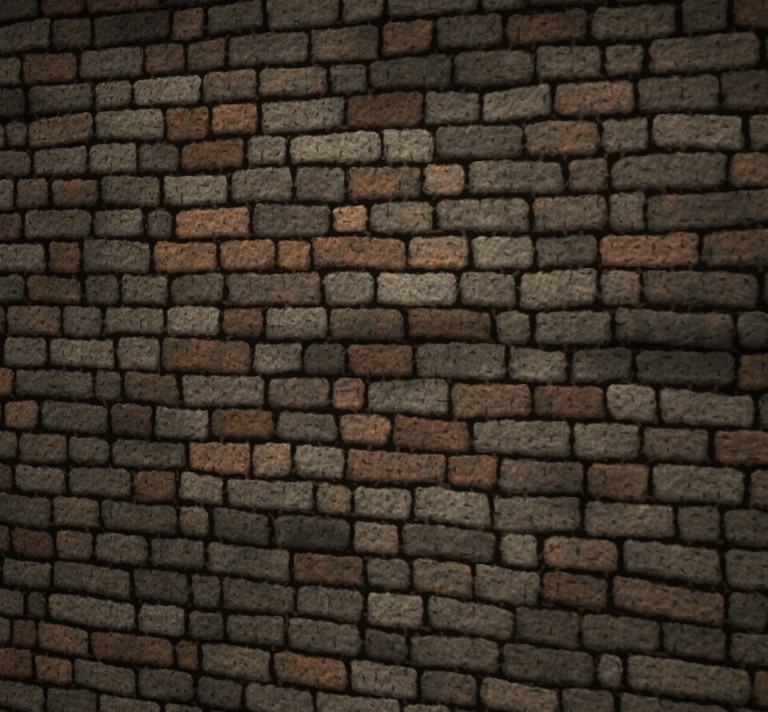
This texture is drawn by a Shadertoy shader. Its source:

```glsl
float hash(vec2 p) {
    vec3 q = fract(vec3(p.xyx) * 0.1031);
    q += dot(q, q.yzx + 33.33);
    return fract((q.x + q.y) * q.z);
}

float cornerSlope(vec2 cell, vec2 offset) {
    float angle = 6.2832 * hash(cell + 57.0);
    return dot(vec2(cos(angle), sin(angle)), offset);
}

// Gradient noise, roughly -0.7 to 0.7
float noise(vec2 p) {
    vec2 i = floor(p), f = fract(p);
    vec2 s = f * f * f * (f * (f * 6.0 - 15.0) + 10.0);
    vec2 e = vec2(1, 0);
    return mix(mix(cornerSlope(i, f), cornerSlope(i + e, f - e), s.x),
               mix(cornerSlope(i + e.yx, f - e.yx), cornerSlope(i + 1.0, f - 1.0), s.x), s.y);
}

float fbm(vec2 p) {
    float sum = 0.0, gain = 1.0;
    for (int k = 0; k < 4; k++) {
        sum += gain * noise(p);
        p = mat2(1.6, 1.2, -1.2, 1.6) * p + 7.3;
        gain *= 0.55;
    }
    return sum;
}

// Irregular vertical joint number i of a course
float joint(float i, float course) {
    return i + 0.66 * (hash(vec2(i, course) + 211.0) - 0.5);
}

float roundedBox(vec2 p, vec2 halfSize, float radius) {
    vec2 q = abs(p) - halfSize + radius;
    return length(max(q, 0.0)) + min(max(q.x, q.y), 0.0) - radius;
}

void mainImage(out vec4 fragColor, in vec2 fragCoord) {
    vec2 uv = fragCoord / iResolution.xy;

    // Wall seen at an angle: courses spread apart to the right
    vec2 wall = vec2(28.2 * uv.x / (1.0 + 0.29 * uv.x),
                     (uv.y - 0.594) / (0.0437 + 0.0126 * uv.x) + 0.5);
    vec2 bent = wall + vec2(0.08, 0.16) * vec2(noise(wall * 0.9 + 40.0), noise(wall * vec2(0.4, 0.6)));

    // Find the stone
    float course = floor(bent.y);
    float along = bent.x / 1.88 + hash(vec2(course, 9.0)) + 20.0;
    float index = floor(along);
    if (along < joint(index, course)) index -= 1.0;
    else if (along > joint(index + 1.0, course)) index += 1.0;
    float left = joint(index, course), right = joint(index + 1.0, course);
    vec2 id = vec2(index, course + 90.0);

    // Crooked rounded outline with chipped edges
    vec2 local = vec2((along - 0.5 * (left + right)) * 1.88, bent.y - course - 0.5);
    local.y += local.x * 0.12 * (hash(id + 3.1) - 0.5);
    vec2 halfSize = vec2((right - left) * 0.94, 0.5)
                  - 0.045 - 0.05 * vec2(hash(id + 5.7), hash(id + 8.2));
    float d = roundedBox(local, halfSize, 0.12 + 0.12 * hash(id + 1.9));
    d += 0.07 * noise(wall * 3.5) + 0.035 * noise(wall * 9.0);
    float soft = max(0.05, 20.0 / iResolution.y);
    float stone = 1.0 - smoothstep(-soft, soft, d);

    // Stone colours: grey brown, some rusty, some pale
    float patches = fbm(wall * 1.3 + 17.0);
    float rust = smoothstep(0.55, 1.0, hash(id + 12.4) + 0.3 * patches);
    vec3 face = mix(vec3(0.315, 0.28, 0.232), vec3(0.37, 0.255, 0.18), rust * 0.75);
    face *= 0.8 + 0.42 * hash(id + 15.3) + 0.18 * patches;

    // Rough surface, pits and rounded borders lit from above
    vec2 grain = wall * 4.5 + id * 3.7;
    float relief = fbm(grain) - fbm(grain + vec2(0.15, -0.35));
    face *= 1.0 + 0.32 * relief + 0.2 * fbm(grain * 1.8);
    face *= 1.0 - 0.4 * smoothstep(0.22, 0.5, noise(wall * 6.0 + 80.0));
    float rim = smoothstep(-0.2, -0.02, d);
    face *= 1.0 + rim * (0.3 * local.y / halfSize.y - 0.18);

    // Deep joints with crumbs of rubble
    float crumbs = smoothstep(0.1, 0.45, noise(wall * 5.0 + 31.0));
    vec3 mortar = vec3(0.06, 0.042, 0.024) + vec3(0.12, 0.1, 0.075) * crumbs;
    vec3 color = mix(mortar, face, stone);

    // Soot patches and two damp courses
    float soot = 0.45 * smoothstep(0.08, 0.45, noise(wall * vec2(0.2, 0.4) + 5.0));
    float damp = exp(-pow((wall.y + 0.5) * 1.4, 2.0)) * smoothstep(0.5, 0.7, uv.x)
               + exp(-pow((wall.y + 7.2) * 1.2, 2.0)) * smoothstep(0.05, 0.2, uv.x)
               * (1.0 - smoothstep(0.4, 0.52, uv.x));
    soot += damp * (0.35 + 0.4 * noise(wall * vec2(2.2, 0.5)));
    color = mix(color, color * vec3(0.36, 0.38, 0.4), clamp(soot, 0.0, 0.8));

    // Pool of light fading towards the borders
    vec2 away = uv - vec2(0.52, 0.64);
    float light = mix(0.5, 1.3, exp(-dot(away * away, vec2(4.2, 1.9))));
    light *= 1.0 - 0.35 * smoothstep(0.88, 1.0, uv.y);
    fragColor = vec4(color * light, 1.0);
}
```
